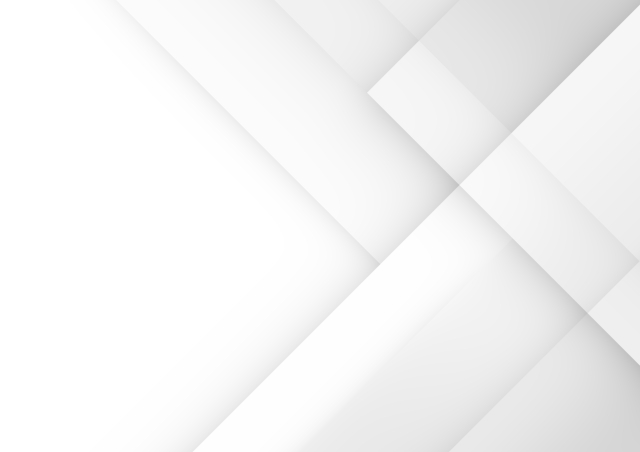
This background is drawn by a WebGL 2 fragment shader. Its source:

```glsl
#version 300 es
precision highp float;
// Overlapping pale paper panels on white, crossed by two sets of diagonals.
// Each pixel is placed on two diagonal axes; panels are gradients chosen by
// smooth edges, and every raised edge casts an exponential soft shadow.

uniform vec2 u_resolution;
out vec4 fragColor;

// Falling edges, measured along x - depth (canvas heights)
const float FALL_OUTER = 0.257;
const float FALL_MAIN  = 0.607;
const float FALL_INNER = 0.837;

// Rising edges, measured along x + depth (canvas heights)
const float RISE_TOP   = 1.017;
const float RISE_MAIN  = 1.426;
const float RISE_LOWER = 1.662;
const float RISE_LAST  = 1.993;

// Shadow reach along a diagonal axis
const float REACH_SHORT = 0.022;
const float REACH_MID   = 0.036;
const float REACH_LONG  = 0.06;

float shadow(float gap, float reach, float strength) {
    return strength * exp(-max(gap, 0.0) / reach);
}

// 0 before the edge, 1 after it, one pixel soft
float past(float axis, float edge) {
    float soft = 1.0 / u_resolution.y;
    return smoothstep(edge - soft, edge + soft, axis);
}

// Panels above and left of the main rising edge
float upperPanels(float fall, float rise) {
    float open = 1.0 - shadow(FALL_OUTER - fall, REACH_MID, 0.075)
                     * smoothstep(-0.4, 0.7, rise);

    float broad = mix(0.986, 0.968, smoothstep(FALL_OUTER, FALL_MAIN, fall));
    float depth = mix(0.055, 0.125, smoothstep(0.92, 1.12, rise));
    broad -= shadow(FALL_MAIN - fall, REACH_LONG, depth);

    float top = 0.948 - shadow(FALL_INNER - fall, REACH_LONG, 0.035);
    top = mix(top, 0.935, past(fall, FALL_INNER));
    top -= shadow(RISE_TOP - rise, REACH_LONG, 0.08);

    float dark = mix(0.905, 0.85, smoothstep(FALL_INNER, 1.25, fall));
    float light = 0.966 - shadow(FALL_INNER - fall, REACH_LONG, 0.035);
    float middle = mix(light, dark, past(fall, FALL_INNER));

    float right = mix(top, middle, past(rise, RISE_TOP));
    float shade = mix(open, broad, past(fall, FALL_OUTER));
    shade = mix(shade, right, past(fall, FALL_MAIN));
    return shade - shadow(RISE_MAIN - rise, REACH_LONG, 0.09);
}

// Panels below and right of the main rising edge
float lowerPanels(float fall, float rise) {
    float white = 0.998 - shadow(RISE_LOWER - rise, REACH_MID, 0.055)
                        * smoothstep(0.75, 0.2, fall);

    float grey = mix(0.915, 0.95, smoothstep(-0.2, 0.5, fall));
    grey += shadow(rise - RISE_LOWER, REACH_LONG, 0.022);
    grey -= shadow(RISE_LAST - rise, REACH_LONG, 0.07);

    float last = mix(0.915, 0.84, smoothstep(RISE_LAST, 2.38, rise));

    float left = mix(white, grey, past(rise, RISE_LOWER));
    left = mix(left, last, past(rise, RISE_LAST));
    left -= shadow(FALL_MAIN - fall, REACH_LONG, 0.125);

    float along = smoothstep(RISE_MAIN, RISE_LAST, rise);
    float band = mix(0.978, 0.925, along);
    band -= shadow(RISE_LAST - rise, REACH_MID, 0.045);
    band = mix(band, 0.938, past(rise, RISE_LAST));
    band -= shadow(FALL_INNER - fall, REACH_LONG, 0.04);

    float corner = mix(0.965, 0.925, along);
    corner -= shadow(RISE_LAST - rise, REACH_SHORT, 0.04);

    float right = mix(band, corner, past(fall, FALL_INNER));
    return mix(left, right, past(fall, FALL_MAIN));
}

void main() {
    vec2 p = gl_FragCoord.xy / u_resolution.y;
    float depth = 1.0 - p.y;
    float fall = p.x - depth;
    float rise = p.x + depth;

    float shade = mix(upperPanels(fall, rise), lowerPanels(fall, rise),
                      past(rise, RISE_MAIN));
    fragColor = vec4(vec3(clamp(shade, 0.0, 1.0)), 1.0);
}
```
